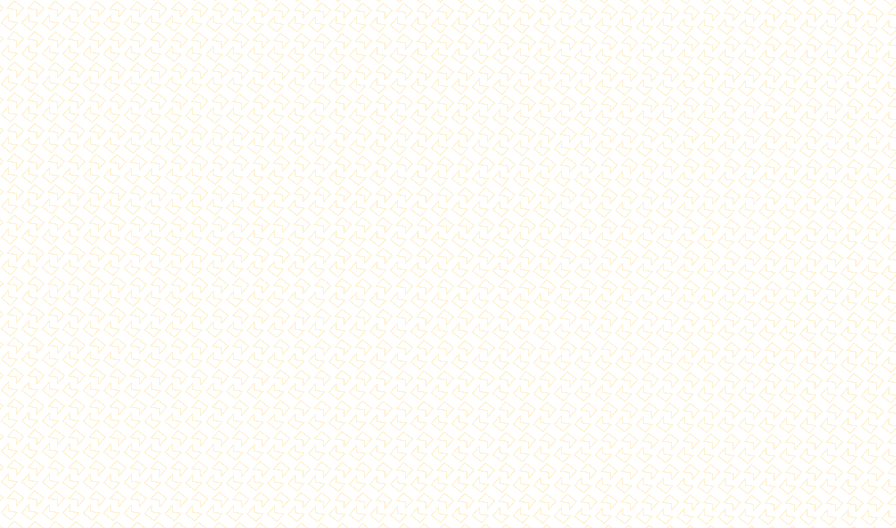
Reproduce this pattern procedurally as a Shadertoy shader.

```glsl
float segmentDistance(vec2 p, vec2 a, vec2 b) {
    vec2 ap = p - a, ab = b - a;
    return length(ap - ab * clamp(dot(ap, ab) / dot(ab, ab), 0.0, 1.0));
}

// Diamond outline with a notch cut into its lower left side
float notchedDiamond(vec2 p) {
    vec2 corners[5] = vec2[5](vec2(-0.26, 0.01), vec2(-0.04, 0.25), vec2(0.26, 0.02),
                              vec2(0.03, -0.25), vec2(0.03, -0.04));
    float d = 1.0;
    for (int i = 0; i < 5; i++) {
        d = min(d, segmentDistance(p, corners[i], corners[(i + 1) % 5]));
    }
    return d;
}

// Position relative to the nearest lattice point
vec2 repeatCell(vec2 p, vec2 cell) {
    return p - cell * round(p / cell);
}

void mainImage(out vec4 fragColor, in vec2 fragCoord) {
    // One unit is the height of a cell
    float pixel = 17.25 / iResolution.y;
    vec2 p = fragCoord * pixel - vec2(0.506, 16.97);
    vec2 cell = vec2(0.669, 1.0);

    // Rows sink slightly towards the right
    p.y += 0.0065 * p.x;

    // Each cell pairs a shape with its half-turned twin
    float upper = notchedDiamond(repeatCell(p, cell));
    float lower = notchedDiamond(-repeatCell(p + vec2(0.2, 0.45), cell));
    float d = min(upper, lower);

    // Box-filtered coverage keeps hairlines even at any size
    float halfWidth = 0.005;
    float blur = 1.25 * pixel;
    float coverage = clamp(0.5 + (halfWidth - d) / blur, 0.0, 1.0)
                   - clamp(0.5 - (halfWidth + d) / blur, 0.0, 1.0);

    vec3 paper = vec3(1.0);
    vec3 gold = vec3(1.0, 0.80, 0.32);
    fragColor = vec4(mix(paper, gold, coverage), 1.0);
}
```
